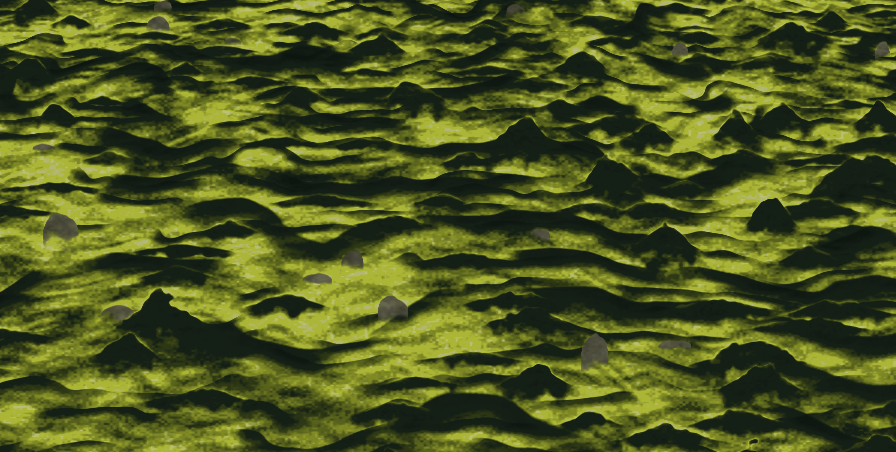
Give the GLSL for this texture, as a Shadertoy shader.

```glsl
float hash(vec2 p) {
    vec3 q = fract(p.xyx * 0.1031);
    q += dot(q, q.yzx + 33.33);
    return fract((q.x + q.y) * q.z);
}

float noise(vec2 p) {
    vec2 i = floor(p), f = fract(p);
    f = f * f * (3.0 - 2.0 * f);
    return mix(mix(hash(i), hash(i + vec2(1, 0)), f.x),
               mix(hash(i + vec2(0, 1)), hash(i + vec2(1, 1)), f.x), f.y);
}

float fbm(vec2 p) {
    float sum = 0.0, amp = 0.5;
    for (int i = 0; i < 4; i++) {
        sum += amp * noise(p);
        p = p * 2.03 + 17.3;
        amp *= 0.5;
    }
    return sum / 0.9375;
}

// Broken folds: a sharp upper crest with shadow fading out below it
float foldShadow(vec2 q) {
    float v = q.y * 9.0 + 1.6 * noise(q * vec2(3.5, 3.0)) + 0.35 * noise(q * vec2(12.0, 10.0));
    float f = fract(v);
    float broken = smoothstep(0.42, 0.68, noise(q * vec2(4.0, 5.0) + floor(v) * 7.3));
    return broken * smoothstep(0.25, 0.8, f) * smoothstep(1.0, 0.92, f);
}

// Fine weed strands that follow a wavy flow
float strands(vec2 q, float seed) {
    float flow = 9.0 * noise(q * vec2(3.0, 4.0) + seed) + 3.0 * noise(q * vec2(9.0, 10.0) + seed);
    return noise(vec2(q.x * 13.0 + seed, q.y * 75.0 + flow));
}

vec3 weedColor(float light) {
    vec3 c = mix(vec3(0.05, 0.08, 0.06), vec3(0.08, 0.12, 0.085), smoothstep(0.0, 0.15, light));
    c = mix(c, vec3(0.18, 0.22, 0.08), smoothstep(0.22, 0.38, light));
    c = mix(c, vec3(0.34, 0.38, 0.11), smoothstep(0.38, 0.52, light));
    c = mix(c, vec3(0.49, 0.53, 0.14), smoothstep(0.52, 0.68, light));
    c = mix(c, vec3(0.67, 0.71, 0.21), smoothstep(0.68, 0.86, light));
    return mix(c, vec3(0.70, 0.72, 0.45), smoothstep(0.95, 1.12, light));
}

void mainImage(out vec4 fragColor, in vec2 fragCoord) {
    vec2 p = fragCoord / iResolution.y;
    float depthScale = mix(1.2, 0.5, p.y);
    vec2 q = vec2((p.x - 1.0) / depthScale, -log(depthScale) / 0.7) + 8.0;

    // Sunlit weed carpet
    float strandA = strands(q, 3.0);
    float strandB = strands(q * vec2(1.3, 0.8), 41.0);
    float grain = noise(p * vec2(150.0, 210.0));
    float light = 0.70 + 0.8 * (fbm(q * vec2(4.0, 11.0)) - 0.5)
                + 0.50 * (strandA - 0.5) + 0.32 * (strandB - 0.5) + 0.22 * (grain - 0.5);
    light *= 1.0 - 0.85 * foldShadow(q);
    light *= 1.0 - 0.65 * foldShadow(q * vec2(1.9, 2.2) + 5.0);

    // Backlit mounds and bare stones, drawn from far to near
    float stone = 0.0;
    float rough = noise(p * 34.0) - 0.5 + 0.5 * (noise(p * 85.0) - 0.5);
    for (int row = 0; row < 23; row++) {
        float t = float(row) / 22.0;
        float size = mix(0.5, 1.2, t);
        float cellWidth = 0.34 * size;
        float rowY = 1.0 - 1.08 * t * (0.55 + 0.45 * t);
        float cell = floor(p.x / cellWidth + 0.37 * float(row));
        for (int k = -1; k <= 1; k++) {
            vec2 id = vec2(cell + float(k), float(row) + 50.0);
            float kind = hash(id);
            if (kind > 0.70) continue;
            float isStone = step(kind, 0.08);
            float r = hash(id + 71.0);
            float width = size * mix(0.06, 0.14, hash(id + 13.0)) * mix(1.0, 0.33, isStone);
            float height = size * mix(0.022, 0.095, r * r) * mix(1.0, 0.65, isStone);
            float center = (id.x + 0.2 + 0.6 * hash(id + 29.0) - 0.37 * float(row)) * cellWidth;
            float base = rowY + 0.04 * size * (hash(id + 47.0) - 0.5);

            float d = (p.x - center) / width;
            d *= 1.0 + 0.35 * (hash(id + 5.0) - 0.5) * sign(d);
            float dome = mix(exp(-1.5 * pow(abs(d), 1.7)), sqrt(max(0.0, 1.0 - d * d)), isStone);
            float below = base + height * dome * (1.0 + 0.35 * rough) - p.y;
            float foot = smoothstep(base - 0.45 * height, base + 0.2 * height,
                                    p.y + height * (0.7 * rough + 0.3 * (strandA - 0.5)));
            float mask = smoothstep(-0.002, 0.003, below) * foot * smoothstep(0.08, 0.4, dome);
            float rim = exp(-abs(below + 0.002) / 0.005) * smoothstep(0.2, 0.6, dome);
            float face = 0.06 + 0.22 * strandA * strandB + 0.10 * grain;
            light = mix(light, face + 0.25 * isStone, mask);
            light += rim * (0.12 + 0.30 * strandB) * (1.0 - 0.5 * isStone);
            stone = mix(stone, isStone, mask);
        }
    }

    // Stone tint and wet glints
    vec3 color = weedColor(light);
    vec3 stoneColor = vec3(0.34, 0.33, 0.28) * (0.45 + 1.1 * light + 0.4 * rough);
    color = mix(color, stoneColor, 0.85 * stone);
    float glint = smoothstep(0.74, 0.92, noise(p * vec2(95.0, 170.0) + 9.0)) * smoothstep(0.55, 0.85, light);
    color = mix(color, vec3(0.74, 0.76, 0.50), 0.75 * glint);
    fragColor = vec4(color, 1.0);
}
```
